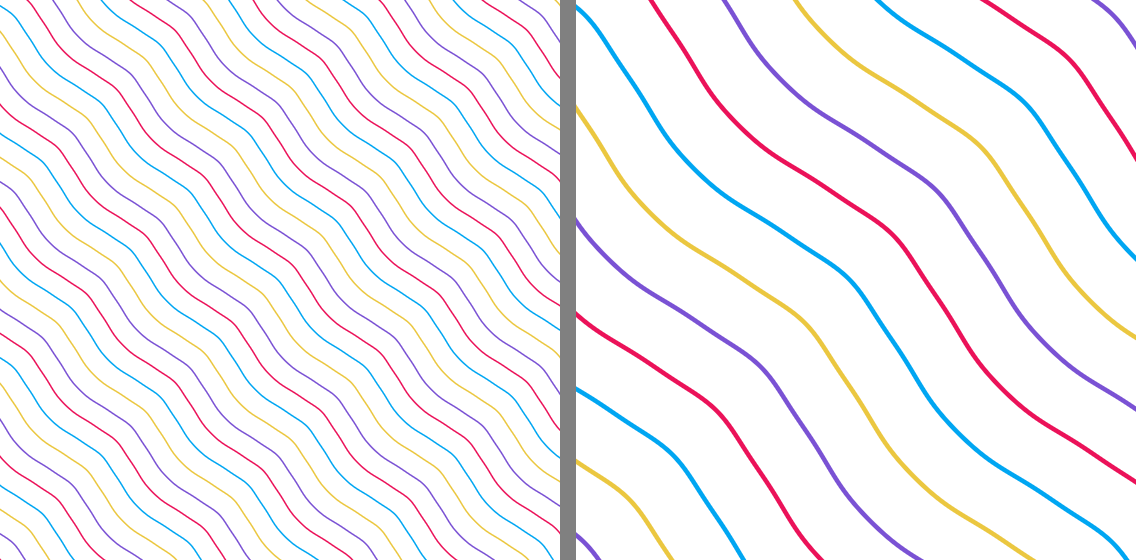
Left: the whole. Right: its middle third, enlarged.
Give the GLSL for this pattern, as a WebGL 1 fragment shader.

```glsl
precision highp float;
// Thin wavy lines descending at 45 degrees, cycling through four colours on white.
// Axes are rotated to run along and across the lines; a short cosine series bends
// the across axis, and the nearest whole line index gives distance and colour.

uniform vec2 u_resolution;

const float TAU = 6.2831853;

// Lengths are fractions of the canvas, measured on the sum and difference axes.
const float WAVE_PERIOD = 0.3143;
const float LINE_SPACING = WAVE_PERIOD / 6.0;
const float CREST_POSITION = 0.052;
const float FIRST_LINE = 0.0346;
const float LINE_WIDTH = 0.0027;

// Cosine harmonics 1 to 4: tighter crests, rounder troughs.
const vec4 HARMONICS = vec4(0.0127, 0.00033, 0.00058, 0.00052);
const vec4 ORDERS = vec4(1.0, 2.0, 3.0, 4.0);

const vec3 PAPER = vec3(1.0);
const vec3 RED = vec3(0.92, 0.07, 0.35);
const vec3 PURPLE = vec3(0.48, 0.32, 0.83);
const vec3 YELLOW = vec3(0.92, 0.78, 0.25);
const vec3 BLUE = vec3(0.0, 0.65, 0.95);

float waveOffset(float angle) {
  return dot(HARMONICS, cos(ORDERS * angle));
}

float waveSlope(float angle) {
  return -dot(HARMONICS * ORDERS, sin(ORDERS * angle)) * TAU / WAVE_PERIOD;
}

vec3 lineColour(float index) {
  float k = mod(index, 4.0);
  if (k < 0.5) return RED;
  if (k < 1.5) return PURPLE;
  if (k < 2.5) return YELLOW;
  return BLUE;
}

void main() {
  vec2 uv = gl_FragCoord.xy / u_resolution;
  float pixel = 1.0 / min(u_resolution.x, u_resolution.y);

  // Diagonal axes, measured from the top left corner.
  float down = 1.0 - uv.y;
  float along = uv.x + down;
  float across = uv.x - down;

  // Straighten the waves and find the nearest line.
  float angle = TAU * (along - CREST_POSITION) / WAVE_PERIOD;
  float level = across - FIRST_LINE - waveOffset(angle);
  float index = floor(level / LINE_SPACING + 0.5);

  // Divide by the gradient length for an even stroke width.
  float slope = waveSlope(angle);
  float dist = abs(level - index * LINE_SPACING) / sqrt(2.0 * (1.0 + slope * slope));
  float coverage = clamp((0.5 * LINE_WIDTH - dist) / pixel + 0.5, 0.0, 1.0);

  gl_FragColor = vec4(mix(PAPER, lineColour(index), coverage), 1.0);
}
```
